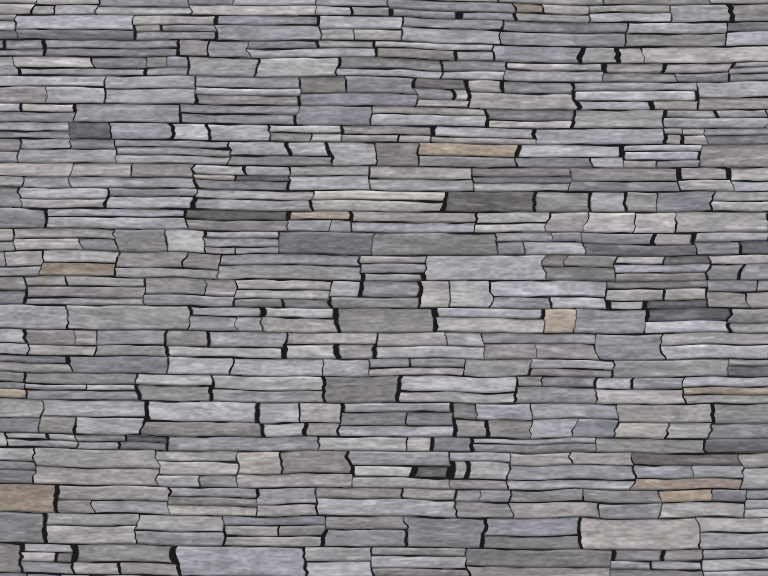
A WebGL 1 fragment shader for this texture:

```glsl
precision highp float;
// Dry-stacked slate wall: wavy courses are cut into segments, each segment into
// one to four layers, and some layers into two stones. Every stone is a ragged
// box with its own grey, bedding streaks, lit ledge and shadowed underside.
uniform vec2 u_resolution;

const float COURSES = 19.0;        // courses per canvas height at the bottom
const float COURSE_GROWTH = 5.0;   // extra courses towards the top
const float SEGMENT_WIDTH = 0.17;
const float JITTER = 0.6;          // irregularity of courses and segments
const float SPLIT_CHANCE = 0.28;   // layers broken into two stones
const float GAP = 0.0003;          // narrowest half joint
const float RAGGED = 0.0024;       // roughness of the stone outline
const float CORNER = 0.0013;       // corner radius
const float STREAKS = 0.50;        // contrast of the bedding
const vec3 GAP_COLOR = vec3(0.11, 0.11, 0.11);
const vec3 JOINT_COLOR = vec3(0.32, 0.32, 0.32);
const vec3 DARK_SLATE = vec3(0.50, 0.493, 0.505);
const vec3 PALE_SLATE = vec3(0.69, 0.683, 0.693);
const vec3 COOL = vec3(0.98, 0.995, 1.03);
const vec3 WARM = vec3(1.02, 1.0, 0.975);
const vec3 RUST = vec3(1.05, 0.99, 0.91);

float hash(vec2 p) {
  return fract(sin(dot(p, vec2(127.1, 311.7))) * 43758.5453);
}

float noise(vec2 p) {
  vec2 i = floor(p), f = fract(p);
  f = f * f * (3.0 - 2.0 * f);
  return mix(mix(hash(i), hash(i + vec2(1, 0)), f.x),
             mix(hash(i + vec2(0, 1)), hash(i + vec2(1, 1)), f.x), f.y);
}

// Irregular 1D cell around t: (index, lower bound, upper bound)
vec3 cell(float t, float seed) {
  float i = floor(t);
  if (t < i + JITTER * hash(vec2(i, seed))) i -= 1.0;
  return vec3(i, i + JITTER * hash(vec2(i, seed)),
              i + 1.0 + JITTER * hash(vec2(i + 1.0, seed)));
}

// Height of layer boundary k in a segment of n layers; outer ones stay fixed
float layerEdge(float k, float n, vec2 segment) {
  float inner = step(0.5, k) * step(k, n - 0.5);
  return k + inner * 0.5 * (hash(segment + k * 5.3) - 0.5);
}

// Layered streaks along the bedding, about 0 on average
float bedding(vec2 p) {
  return 0.30 * noise(p * vec2(14.0, 95.0)) + 0.35 * noise(p * vec2(45.0, 210.0))
       + 0.35 * noise(p * vec2(130.0, 310.0)) - 0.5;
}

vec3 wall(vec2 p, float pixel) {
  // Courses, gently waved
  float wave = 0.5 * noise(p * vec2(1.8, 2.0)) + 0.10 * noise(p * vec2(13.0, 9.0));
  float v = p.y * (COURSES + COURSE_GROWTH * p.y) + wave;
  float courseHeight = 1.0 / (COURSES + 2.0 * COURSE_GROWTH * p.y);
  vec3 course = cell(v, 3.7);

  // Segments along the course, with uneven ends
  float x = p.x + 0.013 * (noise(p * vec2(7.0, 48.0)) - 0.5)
          + 0.004 * noise(p * vec2(30.0, 150.0));
  float u = x / SEGMENT_WIDTH + 19.0 * hash(vec2(course.x, 8.2));
  vec3 seg = cell(u, course.x + 21.0);
  vec2 segId = vec2(course.x, seg.x);

  // Layers inside the segment
  float size = course.z - course.y;
  float n = clamp(floor(1.6 * (size + hash(segId + 0.4))), 1.0, 4.0);
  float f = (v - course.y) / size * n;
  float row = floor(f + 0.5);
  if (f < layerEdge(row, n, segId)) row -= 1.0;
  float unitY = size / n * courseHeight;
  float below = (f - layerEdge(row, n, segId)) * unitY;
  float above = (layerEdge(row + 1.0, n, segId) - f) * unitY;

  // Some layers are two stones
  vec2 layerId = segId * vec2(7.1, 3.3) + row * 1.7;
  float left = seg.y, right = seg.z, side = 0.0;
  if (hash(layerId + 2.9) < SPLIT_CHANCE) {
    float cut = mix(left, right, mix(0.3, 0.7, hash(layerId + 6.1)));
    side = step(cut, u);
    left = mix(left, cut, side);
    right = mix(cut, right, side);
  }
  vec2 id = layerId + side * vec2(0.37, 0.83);
  float toLeft = (u - left) * SEGMENT_WIDTH;
  float toRight = (right - u) * SEGMENT_WIDTH;

  // Ragged outline: insets vary per stone and open some dark holes
  float chip = noise(p * vec2(30.0, 80.0) + id);
  float rough = RAGGED * chip * chip;
  float endGap = 0.0075 * pow(hash(id + 4.4), 6.0);
  float slope = 0.0035 * (hash(id + 9.5) - 0.4) * (toLeft - toRight) / (toLeft + toRight);
  vec2 inside = vec2(min(toLeft, toRight) - endGap,
                     min(below, above - max(slope, 0.0))) - GAP - rough;
  vec2 q = CORNER - inside;
  float depth = CORNER - length(max(q, 0.0)) - min(max(q.x, q.y), 0.0);

  // Stone face, a few of them darker
  vec3 color = mix(DARK_SLATE, PALE_SLATE, hash(id + 1.3));
  color *= mix(1.0, 0.78, step(0.93, hash(id + 2.2)));
  color *= mix(COOL, WARM, hash(id + 7.7));
  color *= mix(vec3(1.0), RUST, step(0.97, hash(id + 5.6)));
  vec2 grainPos = p + vec2(0.0, 0.12 * (hash(id + 3.1) - 0.5) * p.x) + 3.0 * hash(id);
  color *= 1.0 + STREAKS * bedding(grainPos);
  color += 0.07 * smoothstep(0.70, 0.85, noise(grainPos * vec2(28.0, 150.0)));

  // Lit or overhung ledge on top, shadow underneath, darkened rim
  float ledge = mix(-0.10, 0.13, hash(id + 8.8));
  color += ledge * (1.0 - smoothstep(0.001, 0.007, above));
  color *= mix(0.76, 1.0, smoothstep(0.0005, 0.006, below));
  color *= mix(0.86, 1.0, smoothstep(0.0, 0.002, depth));
  color *= 0.97 + 0.06 * p.y;

  // Joints are mostly shallow grey, black where they open or run deep
  float deep = smoothstep(0.42, 0.68, noise(p * vec2(16.0, 55.0) + 7.0));
  deep = max(deep, smoothstep(0.0004, 0.0022, -depth));
  vec3 hollow = mix(JOINT_COLOR, GAP_COLOR, deep);
  return mix(hollow, color, smoothstep(-0.5 * pixel, 0.5 * pixel, depth));
}

void main() {
  float pixel = 1.0 / u_resolution.y;
  gl_FragColor = vec4(wall(gl_FragCoord.xy * pixel, pixel), 1.0);
}
```
